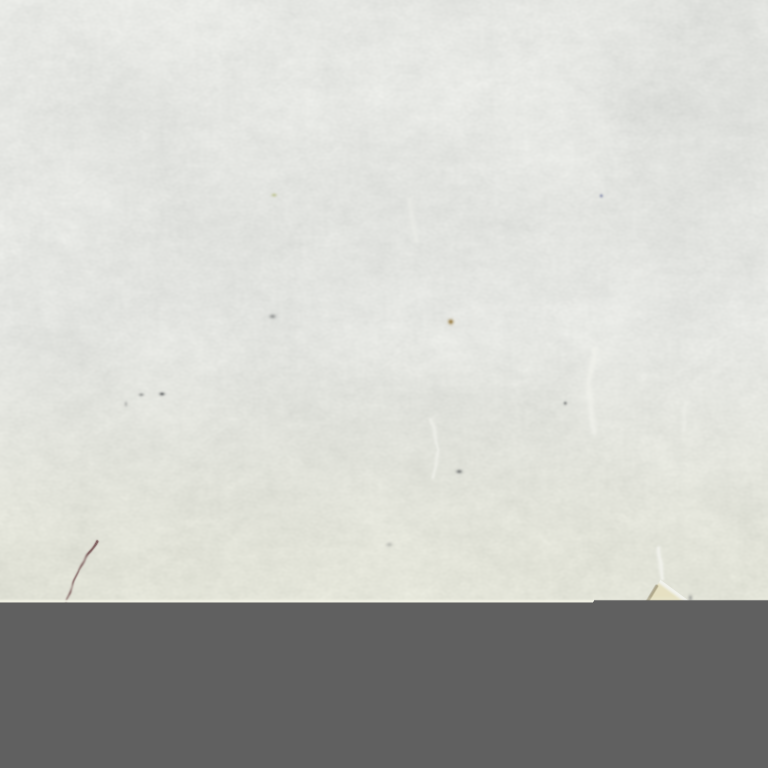
A three.js fragment shader for this texture:

```glsl
// Pale mottled fibre paper with specks and hairs above a flat grey band.
varying vec2 vUv;

const vec3 PAPER_TOP = vec3(0.896, 0.902, 0.887);
const vec3 PAPER_LOW = vec3(0.883, 0.888, 0.842);
const vec3 BAND_GREY = vec3(0.376);
const vec3 FIBRE_WHITE = vec3(0.945, 0.948, 0.925);
const vec3 HAIR_RED = vec3(0.48, 0.35, 0.35);
const vec3 CREAM = vec3(0.90, 0.88, 0.76);
const vec3 SPECK_GREY = vec3(0.45, 0.46, 0.46);
const vec3 SPECK_OCHRE = vec3(0.60, 0.49, 0.27);
const float SOFT = 0.0013;

vec2 gradientAt(vec2 cell) {
  vec2 k = vec2(dot(cell, vec2(127.1, 311.7)), dot(cell, vec2(269.5, 183.3)));
  return fract(sin(k) * 43758.55) * 2.0 - 1.0;
}

float gradientNoise(vec2 p) {
  vec2 i = floor(p), f = fract(p);
  vec2 u = f * f * f * (f * (f * 6.0 - 15.0) + 10.0);
  vec2 e = vec2(1.0, 0.0);
  float low = mix(dot(gradientAt(i), f), dot(gradientAt(i + e), f - e), u.x);
  float high = mix(dot(gradientAt(i + e.yx), f - e.yx),
                   dot(gradientAt(i + 1.0), f - 1.0), u.x);
  return mix(low, high, u.y);
}

// Layered pulp mottle, slightly stretched across
float pulp(vec2 p) {
  float sum = 0.0, weight = 0.024;
  vec2 q = p * vec2(5.0, 6.5);
  for (int i = 0; i < 6; i++) {
    sum += weight * gradientNoise(q);
    q = q * 2.03 + vec2(17.3, 9.1);
    weight *= 0.94;
  }
  return sum;
}

float blob(vec2 p, vec2 centre, vec2 radius) {
  vec2 d = (p - centre) / radius;
  return exp(-dot(d, d));
}

float segment(vec2 p, vec2 a, vec2 b) {
  vec2 ab = b - a;
  return length(p - a - ab * clamp(dot(p - a, ab) / dot(ab, ab), 0.0, 1.0));
}

// Soft strand through three points
float strand(vec2 p, vec2 a, vec2 b, vec2 c, float width) {
  float d = min(segment(p, a, b), segment(p, b, c));
  return exp(-d * d / (width * width));
}

vec3 speck(vec3 base, vec2 p, vec2 centre, vec2 radius, vec3 ink, float strength) {
  return mix(base, ink, strength * blob(p, centre, radius));
}

// Paper tone with broad cloudy shadows
vec3 paper(vec2 p) {
  vec3 tone = mix(PAPER_LOW, PAPER_TOP, smoothstep(0.2, 0.62, p.y));
  float shade = pulp(p);
  shade -= 0.022 * blob(p, vec2(0.93, 0.88), vec2(0.12, 0.16));
  shade -= 0.014 * blob(p, vec2(0.14, 0.84), vec2(0.12, 0.05));
  shade -= 0.017 * blob(p, vec2(0.30, 0.66), vec2(0.18, 0.13));
  shade -= 0.018 * blob(p, vec2(0.58, 0.73), vec2(0.14, 0.06));
  shade -= 0.020 * blob(p, vec2(0.50, 0.46), vec2(0.18, 0.07));
  shade -= 0.010 * blob(p, vec2(0.10, 0.51), vec2(0.08, 0.04));
  shade += 0.013 * blob(p, vec2(0.62, 0.87), vec2(0.16, 0.09));
  shade += 0.010 * blob(p, vec2(0.15, 0.96), vec2(0.25, 0.06));
  return tone + shade * vec3(1.0, 0.97, 0.96);
}

vec3 addSpecks(vec3 c, vec2 p) {
  vec2 dot2 = vec2(0.0035, 0.0025);
  c = speck(c, p, vec2(0.211, 0.487), dot2, SPECK_GREY, 0.85);
  c = speck(c, p, vec2(0.184, 0.486), dot2, SPECK_GREY, 0.50);
  c = speck(c, p, vec2(0.164, 0.474), dot2.yx, SPECK_GREY, 0.30);
  c = speck(c, p, vec2(0.355, 0.588), dot2 * 1.2, SPECK_GREY, 0.55);
  c = speck(c, p, vec2(0.598, 0.386), dot2 * 1.1, SPECK_GREY, 0.75);
  c = speck(c, p, vec2(0.736, 0.475), dot2.yy, SPECK_GREY, 0.60);
  c = speck(c, p, vec2(0.507, 0.291), dot2 * 1.2, SPECK_GREY, 0.28);
  c = speck(c, p, vec2(0.783, 0.745), dot2.yy, vec3(0.50, 0.53, 0.66), 0.60);
  c = speck(c, p, vec2(0.357, 0.746), dot2, vec3(0.72, 0.74, 0.52), 0.60);
  return speck(c, p, vec2(0.587, 0.581), dot2.xx, SPECK_OCHRE, 0.85);
}

vec3 addFibres(vec3 c, vec2 p) {
  vec2 q = p + vec2(0.003 * gradientNoise(p * 60.0), 0.0);
  float pale = 0.65 * strand(q, vec2(0.775, 0.544), vec2(0.766, 0.499), vec2(0.773, 0.438), 0.0045);
  pale += 0.60 * strand(q, vec2(0.562, 0.453), vec2(0.571, 0.414), vec2(0.564, 0.379), 0.0028);
  pale += 0.35 * strand(q, vec2(0.893, 0.475), vec2(0.891, 0.458), vec2(0.891, 0.440), 0.0030);
  pale += 0.35 * strand(q, vec2(0.533, 0.740), vec2(0.537, 0.715), vec2(0.543, 0.687), 0.0040);
  pale += 0.85 * strand(q, vec2(0.857, 0.286), vec2(0.860, 0.266), vec2(0.862, 0.247), 0.0032);
  c = mix(c, FIBRE_WHITE, min(pale, 1.0));
  float hair = strand(q, vec2(0.126, 0.295), vec2(0.102, 0.258), vec2(0.086, 0.216), 0.0018);
  hair *= 0.55 + 0.5 * smoothstep(0.27, 0.29, p.y) + 0.7 * gradientNoise(p * 90.0);
  return mix(c, HAIR_RED, clamp(hair, 0.0, 0.9));
}

// Small cream flake with a brown left edge, resting on the band
vec3 addFlake(vec3 c, vec2 p) {
  vec2 apex = vec2(0.860, 0.245), left = vec2(0.843, 0.217), right = vec2(0.898, 0.217);
  float inLeft = (p.x - left.x) - (p.y - left.y) * (apex.x - left.x) / (apex.y - left.y);
  float inRight = (right.x - p.x) - (p.y - right.y) * (right.x - apex.x) / (apex.y - right.y);
  float fill = smoothstep(-SOFT, SOFT, min(inLeft, inRight));
  vec3 face = mix(CREAM, FIBRE_WHITE, smoothstep(0.013, 0.003, inRight));
  c = mix(c, face, fill);
  float rim = segment(p, left, mix(left, apex, 0.7));
  c = mix(c, vec3(0.58, 0.54, 0.42), 0.65 * smoothstep(0.0035, 0.0005, rim));
  return speck(c, p, right + vec2(0.001, 0.004), vec2(0.003, 0.004), SPECK_GREY, 0.5);
}

void main() {
  vec2 p = vUv;
  vec3 color = addFlake(addFibres(addSpecks(paper(p), p), p), p);

  // Bright paper rim and stepped band edge
  float step2 = smoothstep(0.773 - SOFT, 0.773 + SOFT, p.x);
  float edge = mix(0.2155, 0.2185, step2);
  float rim = blob(p, vec2(p.x, edge + 0.0017), vec2(1.0, 0.0022));
  color = mix(color, vec3(0.95, 0.95, 0.90), rim * mix(0.9, 0.15, step2));
  color = mix(BAND_GREY, color, smoothstep(edge - SOFT, edge + SOFT, p.y));
  gl_FragColor = vec4(color, 1.0);
}
```
